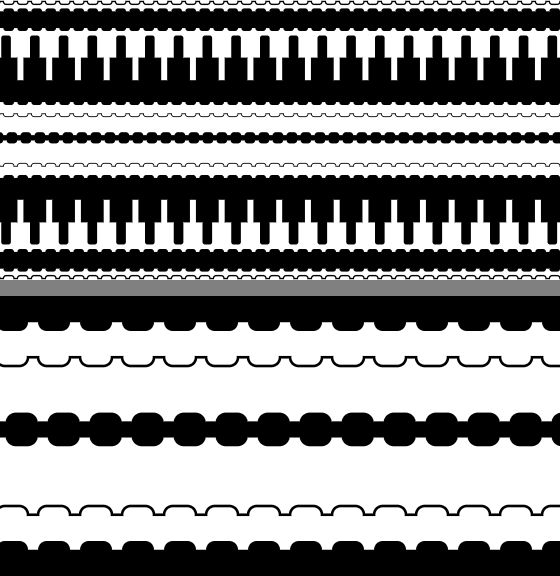
Top, the full canvas; bottom, a detail of the centre.
Give the GLSL for this pattern, as a WebGL 1 fragment shader.

```glsl
precision highp float;
// Mirrored black and white border: scalloped bands, combs of stepped teeth, wavy lines and a bead row.

uniform vec2 u_resolution;

// Lengths are in design units: the canvas is 384 units high.
const float CANVAS_HEIGHT = 384.0;
const vec3 INK = vec3(0.0);
const vec3 PAPER = vec3(1.0);

const float SCALLOP_PITCH = 19.2;
const float SCALLOP_PHASE = 11.9;
const float SCALLOP_HALF_WIDTH = 7.3;
const float SCALLOP_DEPTH = 4.0;
const float SCALLOP_RADIUS = 4.0;

const float TOOTH_PITCH = 39.43;
const float TOOTH_PHASE = 8.3;
const float TOOTH_HALF_WIDTH = 6.6;
const float TOOTH_RADIUS = 3.5;
const float SLOT_HALF_WIDTH = 4.1;

// Heights measured outward from the horizontal centre line.
const float THIN_LINE = 36.0;
const float COMB_BASE = 52.0;
const float SLOT_START = 82.0;
const float SHOULDER = 113.0;
const float TOOTH_TIP = 143.3;
const float BAND_INNER = 153.5;
const float BAND_OUTER = 176.5;
const float EDGE_LINE = 190.0;
const float THIN_HALF_WIDTH = 0.6;
const float EDGE_HALF_WIDTH = 0.95;

const float BEAD_Y = 195.0;
const float BEAD_PHASE = 16.3;
const vec2 BEAD_HALF_SIZE = vec2(7.4, 7.7);
const float BEAD_RADIUS = 4.8;
const float CORD_HALF_WIDTH = 3.7;

// Signed offset from the nearest repeat centre.
float repeatAt(float x, float pitch, float phase) {
  return mod(x - phase + 0.5 * pitch, pitch) - 0.5 * pitch;
}

float roundedBox(vec2 p, vec2 halfSize, float radius) {
  vec2 q = abs(p) - halfSize + radius;
  return length(max(q, 0.0)) + min(max(q.x, q.y), 0.0) - radius;
}

// Solid below height 0, with rounded bumps rising above it.
float scallopedEdge(float x, float height) {
  float bumpX = repeatAt(x, SCALLOP_PITCH, SCALLOP_PHASE);
  vec2 halfSize = vec2(SCALLOP_HALF_WIDTH, 2.0 * SCALLOP_DEPTH);
  float bump = roundedBox(vec2(bumpX, height + SCALLOP_DEPTH), halfSize, SCALLOP_RADIUS);
  return min(height, bump);
}

// Slotted body with a scalloped base and narrow round-tipped teeth.
float comb(float x, float y) {
  float toothX = repeatAt(x, TOOTH_PITCH, TOOTH_PHASE);
  float slotX = 0.5 * TOOTH_PITCH - abs(toothX);
  float slot = max(slotX - SLOT_HALF_WIDTH, SLOT_START - y);
  float body = max(scallopedEdge(x, COMB_BASE - y), y - SHOULDER);
  body = max(body, -slot);
  float middle = 0.5 * (SLOT_START + TOOTH_TIP);
  vec2 halfSize = vec2(TOOTH_HALF_WIDTH, 0.5 * (TOOTH_TIP - SLOT_START));
  float tooth = roundedBox(vec2(toothX, y - middle), halfSize, TOOTH_RADIUS);
  return min(body, tooth);
}

float beadRow(vec2 p) {
  float y = p.y - BEAD_Y;
  float beadX = repeatAt(p.x, SCALLOP_PITCH, BEAD_PHASE);
  float bead = roundedBox(vec2(beadX, y), BEAD_HALF_SIZE, BEAD_RADIUS);
  return min(bead, abs(y) - CORD_HALF_WIDTH);
}

void main() {
  float pixel = CANVAS_HEIGHT / u_resolution.y;
  vec2 p = gl_FragCoord.xy * pixel;
  float y = abs(p.y - 0.5 * CANVAS_HEIGHT);

  // Mirrored rows, from the centre outward
  float thinLine = abs(scallopedEdge(p.x, THIN_LINE - y)) - THIN_HALF_WIDTH;
  float band = max(scallopedEdge(p.x, BAND_INNER - y), scallopedEdge(p.x, y - BAND_OUTER));
  float edgeLine = abs(scallopedEdge(p.x, EDGE_LINE - y)) - EDGE_HALF_WIDTH;

  float shape = min(min(thinLine, comb(p.x, y)), min(band, edgeLine));
  shape = min(shape, beadRow(p));

  float coverage = clamp(0.5 - shape / pixel, 0.0, 1.0);
  gl_FragColor = vec4(mix(PAPER, INK, coverage), 1.0);
}
```
